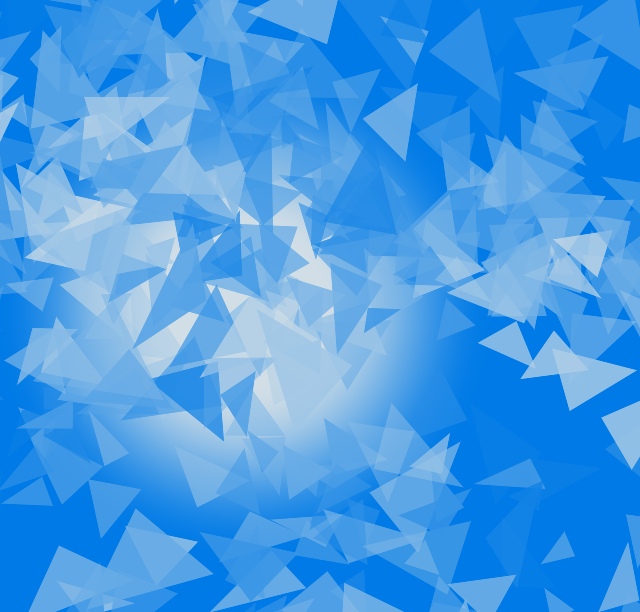
A Shadertoy shader for this background:

```glsl
// Translucent triangular shards scattered over a blue field with a pale glow.
// Shifted layers of jittered grid cells hold the shards; regional bumps steer
// how many appear and how pale they are. One tone is blended back to front.

const vec3  BASE_BLUE   = vec3(0.0, 0.48, 0.90);
const vec3  PALE_WHITE  = vec3(0.82, 0.87, 0.90);
const vec2  CANVAS      = vec2(1.0, 0.957);    // working units, width = 1
const vec2  GLOW_CENTRE = vec2(0.38, 0.475);
const float GLOW_CORE   = 0.12;
const float GLOW_EDGE   = 0.39;
const int   LAYERS      = 9;
const float CELL        = 0.135;                // at least the longest reach
const vec2  LAYER_SHIFT = vec2(0.7549, 0.5698); // grid offset in cells
const vec2  SIZE_RANGE  = vec2(0.040, 0.086);
const vec2  REACH_RANGE = vec2(0.40, 1.55);     // corner distance over size
const vec2  ALPHA_RANGE = vec2(0.40, 0.92);
const float MEAN_TONE   = 0.47;
const float TONE_SPREAD = 0.62;
const float ANGLE_JITTER = 0.5;
const float THIRD_TURN  = 2.0944;

// Integer hash: three values in 0..1 for one shard and one purpose
vec3 hash3(int index, int purpose) {
    uvec3 v = uvec3(uint(index), uint(purpose), 17u) * 1664525u + 1013904223u;
    v.x += v.y * v.z; v.y += v.z * v.x; v.z += v.x * v.y;
    v ^= v >> 16u;
    v.x += v.y * v.z; v.y += v.z * v.x; v.z += v.x * v.y;
    return vec3(v >> 8u) / 16777216.0;
}

// Soft round region, 1 at its centre
float bump(vec2 p, vec2 centre, float radius) {
    vec2 d = (p - centre) / radius;
    return exp(-dot(d, d));
}

// Chance that a shard exists at p
float shardDensity(vec2 p) {
    float cluster = 0.72 * bump(p, vec2(0.28, 0.64), 0.36);
    float right   = 0.62 * bump(p, vec2(0.86, 0.53), 0.18);
    float bottom  = 0.50 * bump(p, vec2(0.55, 0.13), 0.19);
    float hollow  = 0.70 * bump(p, vec2(0.62, 0.36), 0.09)
                  + 0.40 * bump(p, vec2(0.41, 0.18), 0.07);
    return 0.18 + cluster + right + bottom - hollow;
}

// Regional shift of shard tone: positive is paler
float toneShift(vec2 p) {
    float pale = 0.24 * bump(p, vec2(0.11, 0.66), 0.13)
               + 0.20 * bump(p, vec2(0.20, 0.41), 0.12)
               + 0.28 * bump(p, vec2(0.35, 0.83), 0.06)
               + 0.25 * bump(p, vec2(0.52, 0.90), 0.06)
               + 0.27 * bump(p, vec2(0.86, 0.53), 0.16)
               + 0.35 * bump(p, vec2(0.47, 0.44), 0.09)
               + 0.20 * bump(p, vec2(0.64, 0.12), 0.08);
    float dark = 0.55 * bump(p, vec2(0.34, 0.58), 0.06)
               + 0.50 * bump(p, vec2(0.59, 0.61), 0.08)
               + 0.50 * bump(p, vec2(0.48, 0.28), 0.08)
               + 0.40 * bump(p, vec2(0.30, 0.29), 0.06)
               + 0.35 * bump(p, vec2(0.40, 0.79), 0.05)
               + 0.38 * bump(p, vec2(0.82, 0.93), 0.20)
               + 0.28 * bump(p, vec2(0.82, 0.13), 0.13)
               + 0.32 * bump(p, vec2(0.05, 0.18), 0.13)
               + 0.28 * bump(p, vec2(0.03, 0.93), 0.09);
    return pale - dark;
}

vec2 polar(float angle, float radius) {
    return radius * vec2(cos(angle), sin(angle));
}

// Signed distance to the line a-b, negative on its left
float edgeDistance(vec2 p, vec2 a, vec2 b) {
    vec2 e = b - a;
    return dot(p - a, normalize(vec2(e.y, -e.x)));
}

// Irregular counter-clockwise triangle around the origin
float shardDistance(vec2 p, int index, float size) {
    vec3 turn = (hash3(index, 1) - 0.5) * 2.0 * ANGLE_JITTER;
    vec3 reach = size * mix(vec3(REACH_RANGE.x), vec3(REACH_RANGE.y), hash3(index, 2));
    float start = THIRD_TURN * 3.0 * turn.x / ANGLE_JITTER;
    vec2 a = polar(start, reach.x);
    vec2 b = polar(start + THIRD_TURN + turn.y, reach.y);
    vec2 c = polar(start + 2.0 * THIRD_TURN + turn.z, reach.z);
    return max(edgeDistance(p, a, b),
               max(edgeDistance(p, b, c), edgeDistance(p, c, a)));
}

void mainImage(out vec4 fragColor, in vec2 fragCoord) {
    vec2 p = fragCoord / iResolution.xy * CANVAS;
    float pixel = CANVAS.y / iResolution.y;

    // Background glow
    float tone = 1.0 - smoothstep(GLOW_CORE, GLOW_EDGE, distance(p, GLOW_CENTRE));

    // Shards of the nine nearest cells in each layer, back to front
    for (int i = 0; i < LAYERS * 9; i++) {
        int layer = i / 9;
        vec2 shift = fract(float(layer) * LAYER_SHIFT);
        vec2 cell = floor(p / CELL + shift) + vec2(i % 3 - 1, (i / 3) % 3 - 1);
        int index = int(cell.x) + 2 + 16 * (int(cell.y) + 2) + 256 * layer;
        vec3 place = hash3(index, 3);
        vec2 centre = (cell + place.xy - shift) * CELL;
        vec3 trait = hash3(index, 4);
        float size = mix(SIZE_RANGE.x, SIZE_RANGE.y, trait.x);
        vec2 local = p - centre;
        if (length(local) > REACH_RANGE.y * size + pixel) continue;
        if (place.z > shardDensity(centre)) continue;

        float d = shardDistance(local, index, size);
        float cover = 1.0 - smoothstep(-0.5 * pixel, 0.5 * pixel, d);
        float alpha = mix(ALPHA_RANGE.x, ALPHA_RANGE.y, trait.y);
        float shade = MEAN_TONE + TONE_SPREAD * (trait.z - 0.5) + toneShift(centre);
        tone = mix(tone, clamp(shade, 0.03, 0.95), cover * alpha);
    }

    fragColor = vec4(mix(BASE_BLUE, PALE_WHITE, tone), 1.0);
}
```
